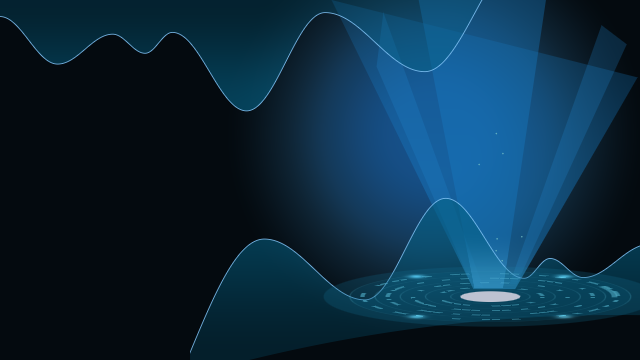
Give the GLSL for this background, as a WebGL 2 fragment shader.

```glsl
#version 300 es
precision highp float;

uniform vec2 u_resolution;
out vec4 outColor;

// Lengths are in canvas heights
const float TAU = 6.2831853;
const vec3 NIGHT = vec3(0.014, 0.038, 0.057);
const vec3 HAZE = vec3(0.075, 0.185, 0.265);
const vec3 GLOW_BLUE = vec3(0.085, 0.31, 0.53);
const vec3 BEAM_BLUE = vec3(0.085, 0.49, 0.78);
const vec3 TEAL = vec3(0.02, 0.38, 0.52);
const vec3 LINE_BLUE = vec3(0.50, 0.76, 0.96);
const vec3 RING_CYAN = vec3(0.30, 0.66, 0.76);
const vec3 LAMP = vec3(0.74, 0.76, 0.82);
const vec2 GLOW_CENTER = vec2(1.21, 0.63);
const float GLOW_RADIUS = 0.59;
const vec2 DISC_CENTER = vec2(1.362, 0.176);
const float DISC_TILT = 0.18;
const float DISC_RADIUS = 0.463;
const float LINE_HALF_WIDTH = 0.0012;
const float HILL_START = 0.528;
const int RINGS = 9;
const int SPARKS = 7;

// Turning points of the two waves
const vec2 UPPER[9] = vec2[9](vec2(0.0, 0.954), vec2(0.16, 0.822), vec2(0.313, 0.905),
    vec2(0.403, 0.852), vec2(0.479, 0.91), vec2(0.685, 0.692), vec2(0.903, 0.965),
    vec2(1.18, 0.801), vec2(1.458, 1.127));
const vec2 LOWER[9] = vec2[9](vec2(0.322, -0.294), vec2(0.734, 0.336), vec2(1.014, 0.167),
    vec2(1.238, 0.449), vec2(1.456, 0.227), vec2(1.528, 0.282), vec2(1.62, 0.229),
    vec2(1.806, 0.322), vec2(2.1, 0.2));

float hash(vec2 p) {
    vec3 h = fract(p.xyx * 0.1031);
    h += dot(h, h.yzx + 33.33);
    return fract((h.x + h.y) * h.z);
}

float cover(float d, float px) { return clamp(0.5 - d / px, 0.0, 1.0); }

// Signed distance to a wave eased between its turning points
float waveDistance(vec2 p, vec2 pts[9]) {
    float height = pts[8].y, slope = 0.0;
    for (int i = 0; i < 8; i++) {
        vec2 a = pts[i], b = pts[i + 1];
        if (p.x < a.x || p.x >= b.x) continue;
        float phase = 0.5 * TAU * (p.x - a.x) / (b.x - a.x);
        height = mix(a.y, b.y, 0.5 - 0.5 * cos(phase));
        slope = 0.25 * TAU * (b.y - a.y) / (b.x - a.x) * sin(phase);
    }
    return (p.y - height) / sqrt(1.0 + slope * slope);
}

// Distance to the line a-b, negative on its right
float edge(vec2 p, vec2 a, vec2 b) {
    vec2 e = normalize(b - a), v = p - a;
    return e.x * v.y - e.y * v.x;
}

// Convex quad with clockwise corners
float quad(vec2 p, vec2 a, vec2 b, vec2 c, vec2 d, float px) {
    float side = max(max(edge(p, a, b), edge(p, b, c)), max(edge(p, c, d), edge(p, d, a)));
    return cover(side, px);
}

vec3 drawDisc(vec3 col, vec2 p) {
    vec2 q = (p - DISC_CENTER) / vec2(1.0, DISC_TILT);
    float r = length(q), aa = fwidth(r);
    float turn = atan(q.y, q.x) / TAU + 0.5;
    col = mix(col, TEAL + 0.05, 0.25 * cover(r - DISC_RADIUS, aa));
    col = mix(col, TEAL, 0.16 * cover(r - 0.39, aa));
    // Alternating fine and dashed rings
    for (int i = 0; i < RINGS; i++) {
        float k = float(i), dashed = mod(k, 2.0);
        float radius = 0.11 + 0.035 * k;
        float halfWidth = mix(0.0018, 0.006, dashed);
        float cell = floor(turn * (24.0 + 8.0 * k));
        float gap = step(0.12, fract(turn * (24.0 + 8.0 * k)));
        float lit = mix(0.4, gap * step(0.55, hash(vec2(cell, k + 3.0))), dashed);
        float ring = cover(abs(r - radius) - halfWidth, aa) * min(1.0, 3.0 * halfWidth / aa);
        col = mix(col, RING_CYAN, 0.65 * lit * ring);
    }
    // Broad arc at the right and four mirrored glints
    float arc = cover(abs(r - 0.345) - 0.008, aa) * smoothstep(0.0, 0.01, 0.045 - abs(turn - 0.535));
    col = mix(col, RING_CYAN, 0.6 * arc);
    vec2 g = (abs(q) - vec2(0.205, 0.31)) / vec2(0.022, 0.028);
    col += vec3(0.25, 0.42, 0.46) * exp(-dot(g, g));
    return col;
}

void main() {
    float px = 1.0 / u_resolution.y;
    vec2 p = gl_FragCoord.xy * px;

    // Radial glow
    float r = length(p - GLOW_CENTER) / GLOW_RADIUS;
    vec3 col = mix(GLOW_BLUE, HAZE, smoothstep(0.15, 0.75, r));
    col = mix(col, NIGHT, smoothstep(0.5, 1.02, r));

    // Light beams
    float wide = quad(p, vec2(0.921, 1.0), vec2(1.771, 0.785), vec2(1.431, 0.197), vec2(1.315, 0.197), px);
    float core = quad(p, vec2(1.161, 1.01), vec2(1.518, 1.01), vec2(1.398, 0.2), vec2(1.317, 0.2), px);
    float left = quad(p, vec2(1.046, 0.815), vec2(1.065, 0.965), vec2(1.343, 0.2), vec2(1.308, 0.213), px);
    float right = quad(p, vec2(1.671, 0.93), vec2(1.741, 0.877), vec2(1.435, 0.21), vec2(1.415, 0.21), px);
    float fade = mix(0.48, 0.22, smoothstep(0.2, 1.0, p.y));
    col = mix(col, BEAM_BLUE, wide * fade);
    col = mix(col, BEAM_BLUE, 0.36 * core);
    col = mix(col, BEAM_BLUE + 0.04, 0.24 * max(left, right));

    // Upper and lower waves
    float top = waveDistance(p, UPPER), hill = waveDistance(p, LOWER);
    float hillSide = cover(HILL_START - p.x, px);
    col = mix(col, TEAL, cover(-top, px) * mix(0.62, 0.28, smoothstep(0.69, 1.0, p.y)));
    col = mix(col, TEAL, cover(hill, px) * hillSide * mix(0.24, 0.62, smoothstep(0.0, 0.45, p.y)));
    col = mix(col, LINE_BLUE, 0.9 * cover(abs(top) - LINE_HALF_WIDTH, px));
    col = mix(col, LINE_BLUE, 0.9 * hillSide * cover(abs(hill) - LINE_HALF_WIDTH, px));

    // Dark ground, disc and lamp
    float ground = 0.125 - 0.12 * (p.x - 1.713) * (p.x - 1.713);
    col = mix(col, NIGHT, cover(p.y - ground, px));
    col = drawDisc(col, p);
    col = mix(col, vec3(0.3, 0.68, 0.88), 0.5 * max(core, 0.5 * wide) * smoothstep(0.36, 0.19, p.y));
    vec2 lamp = (p - DISC_CENTER) / vec2(1.0, DISC_TILT);
    col = mix(col, LAMP, cover(length(lamp) - 0.083, fwidth(length(lamp))));

    // Drifting sparks
    for (int i = 0; i < SPARKS; i++) {
        vec2 seed = vec2(float(i), 7.0);
        vec2 spot = vec2(1.36, 0.27) + vec2(0.25, 0.4) * vec2(hash(seed) - 0.5, hash(seed + 19.0));
        col = mix(col, vec3(0.5, 0.8, 0.8), 0.7 * cover(length(p - spot) - 0.002, px));
    }
    outColor = vec4(col, 1.0);
}
```
